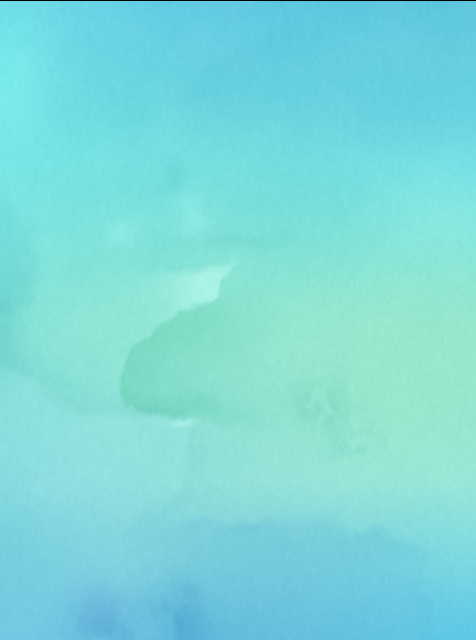
A Shadertoy shader for this background:

```glsl
// Watercolour wash on textured paper, from cyan through mint to blue.
// Three vertical colour ramps are blended across the sheet, then soft stains
// and ragged, broken pigment edges are layered on, followed by paper grain.

float hash(vec2 p) {
    vec3 h = fract(vec3(p.xyx) * 0.1031);
    h += dot(h, h.yzx + 33.33);
    return fract((h.x + h.y) * h.z);
}

float noise(vec2 p) {
    vec2 i = floor(p), f = fract(p);
    f = f * f * (3.0 - 2.0 * f);
    return mix(mix(hash(i), hash(i + vec2(1, 0)), f.x),
               mix(hash(i + vec2(0, 1)), hash(i + vec2(1, 1)), f.x), f.y);
}

float fbm(vec2 p) {
    float sum = 0.0, amp = 0.5;
    for (int i = 0; i < 5; i++) {
        sum += amp * noise(p);
        p = mat2(1.6, 1.2, -1.2, 1.6) * p + 7.3;
        amp *= 0.5;
    }
    return sum;
}

// Five evenly spaced stops, bottom to top
vec3 ramp(float y, vec3 a, vec3 b, vec3 c, vec3 d, vec3 e) {
    float t = y * 4.0;
    vec3 col = mix(a, b, clamp(t, 0.0, 1.0));
    col = mix(col, c, clamp(t - 1.0, 0.0, 1.0));
    col = mix(col, d, clamp(t - 2.0, 0.0, 1.0));
    return mix(col, e, clamp(t - 3.0, 0.0, 1.0));
}

float blob(vec2 p, vec2 centre, vec2 radius) {
    vec2 d = (p - centre) / radius;
    return exp(-dot(d, d));
}

float inside(float d, float softness) {
    return smoothstep(-softness, softness, d);
}

// Pigment gathered just inside an edge, fading inward
float rim(float d, float softness, float fade) {
    return inside(d, softness) * exp(-max(d, 0.0) / fade);
}

// Signed distance to a sideways parabola opening right, positive inside
float parabola(vec2 p, vec2 tip, float bend) {
    float dy = p.y - tip.y;
    float slope = 2.0 * bend * dy;
    return (p.x - tip.x - bend * dy * dy) / sqrt(1.0 + slope * slope);
}

void mainImage(out vec4 fragColor, in vec2 fragCoord) {
    vec2 uv = fragCoord / iResolution.xy;
    vec2 sheet = fragCoord / iResolution.y;
    vec2 wobble = vec2(fbm(sheet * 22.0), fbm(sheet * 22.0 + 31.0)) - 0.48;
    vec2 p = uv + wobble * 0.045;
    float cloud = fbm(sheet * 6.0 + 4.0) - 0.48;
    float wet = smoothstep(0.36, 0.6, fbm(sheet * 7.0 + 17.0)); // where edges bleed
    float soft = mix(0.005, 0.035, wet);

    // Broad colour field
    vec3 left = ramp(uv.y, vec3(0.44, 0.78, 0.88), vec3(0.53, 0.86, 0.88),
        vec3(0.51, 0.88, 0.84), vec3(0.46, 0.89, 0.89), vec3(0.41, 0.84, 0.90));
    vec3 middle = ramp(uv.y, vec3(0.39, 0.73, 0.86), vec3(0.58, 0.89, 0.86),
        vec3(0.56, 0.90, 0.82), vec3(0.47, 0.88, 0.88), vec3(0.36, 0.78, 0.88));
    vec3 right = ramp(uv.y, vec3(0.36, 0.78, 0.90), vec3(0.57, 0.89, 0.85),
        vec3(0.58, 0.91, 0.82), vec3(0.46, 0.88, 0.90), vec3(0.39, 0.79, 0.87));
    vec3 col = mix(left, middle, smoothstep(0.0, 0.5, uv.x));
    col = mix(col, right, smoothstep(0.5, 1.0, uv.x));
    col += cloud * vec3(0.09, 0.05, 0.035);

    // Large soft washes
    col = mix(col, vec3(0.60, 0.91, 0.79), 0.7 * blob(uv, vec2(0.86, 0.40), vec2(0.32, 0.14)));
    col = mix(col, vec3(0.38, 0.80, 0.87), 0.6 * blob(uv, vec2(0.82, 0.85), vec2(0.3, 0.08)));
    col = mix(col, vec3(0.50, 0.95, 0.94), 0.6 * blob(uv, vec2(0.02, 0.88), vec2(0.09, 0.14)));
    col = mix(col, vec3(0.57, 0.91, 0.84), 0.6 * blob(uv, vec2(0.18, 0.47), vec2(0.14, 0.12)));

    // Green pool with a curved left edge
    float pool = parabola(p, vec2(0.25, 0.395), p.y > 0.395 ? 10.0 : 38.0);
    float poolFade = smoothstep(0.31, 0.36, p.y) * (1.0 - smoothstep(0.46, 0.58, p.y));
    poolFade *= 1.0 - smoothstep(0.38, 0.65, p.x);
    col = mix(col, vec3(0.46, 0.84, 0.75), 0.8 * poolFade * rim(pool, 0.005, 0.16));

    // Pale lobe resting on the pool, with a slanted tip
    float tip = 0.475 + 1.1 * (p.y - 0.56) - p.x;
    float lobe = inside(min(-pool, tip), 0.006) * inside(0.583 + 0.1 * (p.x - 0.48) - p.y, 0.009);
    col = mix(col, vec3(0.68, 0.96, 0.91), 0.9 * lobe * blob(uv, vec2(0.435, 0.55), vec2(0.09, 0.065)));

    // Pale lower left wash: sloping top, rounded right side
    float top = max(0.43 - 0.42 * p.x, 0.355 - 0.1 * max(p.x - 0.25, 0.0)) - p.y;
    float drop = min(p.y - 0.29, 0.0);
    float side = 0.40 - 9.0 * drop * drop - p.x;
    float lower = min(top, side);
    float lowerFade = smoothstep(0.12, 0.25, p.y);
    col = mix(col, vec3(0.58, 0.89, 0.88), 0.4 * lowerFade * rim(lower, soft, 0.14));
    float outer = rim(-lower, soft, 0.04) * (1.0 - smoothstep(0.38, 0.52, p.x));
    col -= vec3(0.04, 0.03, 0.025) * lowerFade * outer * (1.0 - 0.5 * wet);

    // Left stain and upper cloud bank
    float stain = 0.08 - length((p - vec2(0.0, 0.59)) * vec2(1.0, 0.85));
    col -= vec3(0.04, 0.028, 0.015) * inside(stain, 0.012 + soft);
    col -= vec3(0.05, 0.035, 0.02) * blob(p, vec2(0.0, 0.48), vec2(0.04, 0.08));
    float bank = 0.83 + 0.125 * sqrt(max(p.x - 0.36, 0.0) / 0.31) - p.y;
    float bankSpan = smoothstep(0.35, 0.42, p.x) * (1.0 - smoothstep(0.58, 0.75, p.x));
    col -= vec3(0.025, 0.02, 0.012) * rim(bank, soft, 0.06) * bankSpan;

    // Blue pool along the bottom, its border dissolving in places
    float corner = max(p.x - 0.65, 0.0);
    float basin = min(0.178 - 0.7 * corner * corner - p.y, 0.89 - p.x);
    float basinStart = smoothstep(0.25, 0.55, p.x);
    col = mix(col, vec3(0.42, 0.77, 0.87), 0.35 * basinStart * inside(basin, 0.006 + soft));
    col -= vec3(0.035, 0.025, 0.012) * basinStart * rim(basin, soft, 0.018) * (1.0 - 0.6 * wet);

    // Small dark blooms and pale lifts
    float mottled = smoothstep(-0.08, 0.12, fbm(sheet * 20.0) - 0.48);
    float green = blob(p, vec2(0.675, 0.37), vec2(0.07, 0.035)) + blob(p, vec2(0.745, 0.31), vec2(0.05, 0.03));
    col -= vec3(0.07, 0.045, 0.04) * green * mottled;
    float dusk = blob(p, vec2(0.22, 0.03), vec2(0.07, 0.05)) + blob(p, vec2(0.38, 0.03), vec2(0.05, 0.05));
    col -= vec3(0.07, 0.08, 0.03) * dusk * (0.3 + 0.7 * mottled);
    float shade = blob(p, vec2(0.363, 0.725), vec2(0.025, 0.035)) + blob(p, vec2(0.50, 0.625), vec2(0.13, 0.016));
    col -= vec3(0.035, 0.026, 0.022) * shade;
    float lift = blob(p, vec2(0.26, 0.635), vec2(0.03, 0.02)) + blob(p, vec2(0.41, 0.66), vec2(0.03, 0.04));
    lift += 1.8 * blob(p, vec2(0.385, 0.333), vec2(0.025, 0.008));
    col += vec3(0.05, 0.03, 0.03) * lift;

    // Paper fibre, then the thin dark top border
    float grain = noise(sheet * vec2(240.0, 110.0)) + noise(sheet.yx * vec2(190.0, 260.0)) - 1.0;
    col += 0.013 * grain;
    col *= 1.0 - smoothstep(0.9976, 0.9986, uv.y);
    fragColor = vec4(clamp(col, 0.0, 1.0), 1.0);
}
```
